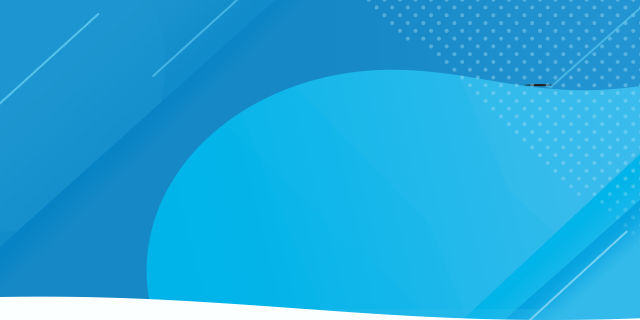
A Shadertoy shader for this background:

```glsl
#define DEEP vec3(0.085, 0.535, 0.775)
#define AZURE vec3(0.11, 0.58, 0.81)
#define SHADE vec3(0.01, 0.51, 0.77)
#define CYAN vec3(0.0, 0.705, 0.914)
#define PALE vec3(0.20, 0.73, 0.92)
#define GLINT vec3(0.36, 0.78, 0.94)
#define DOT_STEP 0.0243
#define DOT_RADIUS 0.0062
#define STROKE 0.0032
#define PI 3.14159265

// Antialiased coverage of a signed distance, positive inside
float fill(float d) {
    return clamp(0.5 + d * iResolution.y, 0.0, 1.0);
}

// Signed distance to the line a-b, positive on its right
float side(vec2 p, vec2 a, vec2 b) {
    vec2 dir = normalize(b - a);
    return dot(p - a, vec2(dir.y, -dir.x));
}

float stroke(vec2 p, vec2 a, vec2 b) {
    vec2 ab = b - a;
    float t = clamp(dot(p - a, ab) / dot(ab, ab), 0.0, 1.0);
    return fill(STROKE - length(p - a - ab * t));
}

// Half ellipse on the left, joined at its top to a gentle wave
float blobDistance(vec2 p) {
    vec2 center = vec2(1.224, 0.154), radii = vec2(0.766, 0.628);
    vec2 q = (p - center) / radii;
    float k = length(q);
    float ellipse = (1.0 - k) * k / max(length(q / radii), 1e-4);
    float wave = 0.75 + 0.032 * cos(PI * (p.x - center.x) / 0.599) - p.y;
    return p.x < center.x ? ellipse : wave;
}

// Staggered dots filling the upper right corner
float dots(vec2 p) {
    vec2 origin = vec2(1.177, 0.9766);
    vec2 r = p - origin;
    vec2 q = vec2(r.x + r.y, r.x - r.y) / (2.0 * DOT_STEP);
    vec2 cell = round(q);
    vec2 c = origin + DOT_STEP * vec2(cell.x + cell.y, cell.x - cell.y);
    float inside = step(1.14 + 1.1 * (1.0 - c.y), c.x) * step(0.23, c.y);
    float fade = smoothstep(0.22, 0.50, c.y);
    float d = length(q - cell) * DOT_STEP * sqrt(2.0);
    return inside * mix(0.3, 1.0, fade) * fill(DOT_RADIUS - d);
}

vec3 backdrop(vec2 p) {
    vec3 col = mix(DEEP, AZURE + vec3(0.02, 0.0, 0.01), smoothstep(1.0, 2.0, p.x));

    // Slanted panel and the shadow it casts
    float edge = side(p, vec2(0.0, 0.229), vec2(0.859, 1.0));
    float reach = mix(0.13, 0.08, p.y);
    float shadow = 1.0 - smoothstep(0.0, reach, edge);
    col = mix(col, SHADE, shadow * mix(1.0, 0.55, p.y));
    vec3 panel = mix(SHADE, AZURE, smoothstep(-0.05, 0.30, -edge) * 0.5 + 0.5);
    col = mix(col, panel, fill(-edge));

    // Faint disc behind the upper left corner
    float disc = fill(0.516 - length(p - vec2(0.0, 0.792)));
    return mix(col, AZURE + vec3(0.0, 0.01, 0.01), disc * 0.4 * fill(-edge));
}

vec3 blob(vec2 p) {
    vec3 col = mix(CYAN, PALE, 0.8 * smoothstep(0.45, 2.1, p.x + 0.25 * (p.y - 0.4)));

    // Faint facets that lighten toward the right
    float first = -side(p, vec2(0.70, 0.617), vec2(1.0, 0.333));
    float steep = -side(p, vec2(0.745, 0.667), vec2(0.883, 0.333));
    float bend = max(-side(p, vec2(0.979, 0.667), vec2(1.31, 0.333)),
                     -side(p, vec2(1.34, 0.31), vec2(1.445, 0.036)));
    float last = min(-side(p, vec2(1.445, 0.74), vec2(1.594, 0.40)),
                     -side(p, vec2(1.594, 0.40), vec2(2.0, 0.036)));
    float facets = fill(first) + fill(steep) + 1.5 * fill(bend) + 2.0 * fill(last);
    col += facets * vec3(0.012, 0.002, 0.001);

    // Two slanted bands in the lower right corner
    float outer = side(p, vec2(1.445, 0.0), vec2(2.0, 0.518));
    vec3 band = mix(CYAN, PALE, 0.75 * smoothstep(0.0, 0.17, outer));
    col = mix(col, band, fill(outer));
    float inner = side(p, vec2(1.576, 0.0), vec2(2.0, 0.375));
    band = mix(vec3(0.02, 0.64, 0.88), PALE, smoothstep(0.0, 0.12, inner));
    return mix(col, band, fill(inner));
}

void mainImage(out vec4 fragColor, in vec2 fragCoord) {
    vec2 p = fragCoord / iResolution.xy * vec2(2.0, 1.0);
    vec3 col = mix(backdrop(p), blob(p), fill(blobDistance(p)));

    // Pale strip along the foot
    col = mix(col, PALE, 0.3 * fill(0.034 - p.y));

    // Thin dark sliver on the wave
    vec2 s = (p - vec2(1.685, 0.734)) / vec2(0.037, 0.0035);
    col = mix(col, vec3(0.13), fill((1.0 - length(s)) * 0.0035));

    // Dots and slanted strokes
    col = mix(col, vec3(0.62, 0.86, 0.96), 0.42 * dots(p));
    col = mix(col, GLINT, 0.9 * stroke(p, vec2(0.0, 0.677), vec2(0.307, 0.956)));
    col = mix(col, GLINT, 0.65 * stroke(p, vec2(0.479, 0.763), vec2(0.745, 1.004)));
    col = mix(col, GLINT, 0.65 * stroke(p, vec2(1.72, 0.727), vec2(2.01, 0.983)));
    col = mix(col, vec3(0.5, 0.83, 0.96), 0.9 * stroke(p, vec2(1.656, 0.0), vec2(1.958, 0.276)));

    // White wave below everything
    float ground = 0.0365 + 0.0365 * cos(PI * (p.x - 0.13) / 1.59);
    col = mix(col, vec3(0.99, 1.0, 1.0), fill(ground - p.y));
    fragColor = vec4(col, 1.0);
}
```
